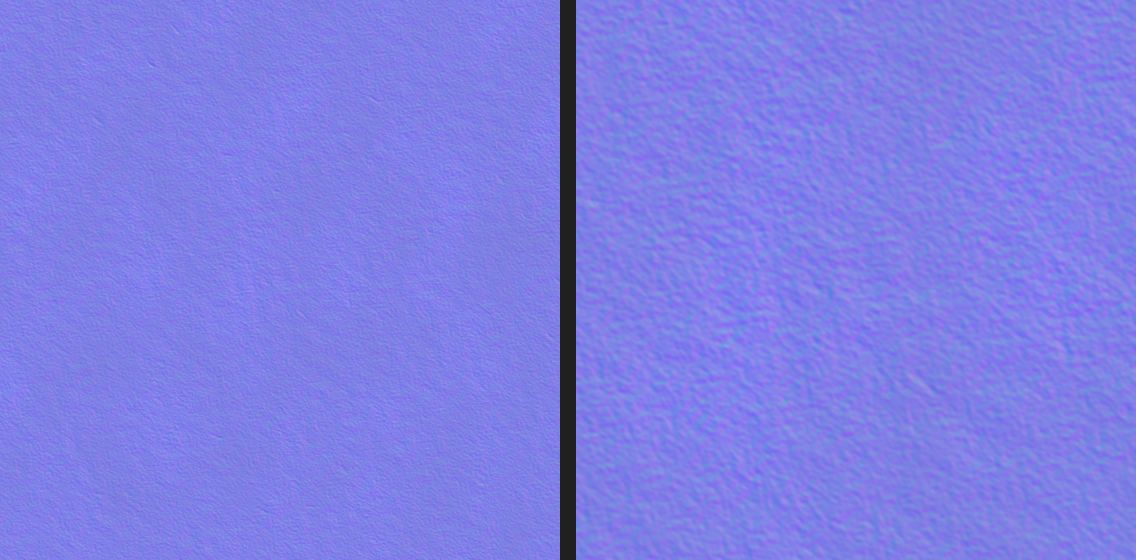
Left: the whole. Right: its middle third, enlarged.
Reproduce this texture map procedurally as a Shadertoy shader.

```glsl
// Tangent-space normal map of fine-grained plaster with faint mottling and short creases
#define BASE vec3(0.500, 0.500, 0.907)  // colour of the flat surface
#define GRAIN_FREQ 172.0                // grain cells across the canvas
#define GRAIN_FINE 0.45                 // weight of the finer grain octave
#define WAVE_FREQ 45.0                  // cells of the broad undulation
#define WAVE_HEIGHT 1.5
#define RELIEF vec2(0.050, 0.043)       // slope to red and green
#define BLUE_TILT vec2(0.18, -0.28)     // blue shift from red and green slopes
#define MOTTLE 0.040                    // strength of the large soft patches
#define CREASE_GRID 10.0                // cells that may hold a crease
#define CREASE_SHARE 0.4
#define CREASE_HEIGHT 1.2
#define SAMPLE_STEP 0.0008              // half width of the slope estimate

vec2 hash22(vec2 p) {
    vec3 q = fract(p.xyx * vec3(0.1031, 0.1030, 0.0973));
    q += dot(q, q.yzx + 33.33);
    return fract((q.xx + q.yz) * q.zy);
}

float cornerRamp(vec2 cell, vec2 corner, vec2 f) {
    return dot(hash22(cell + corner + 517.0) * 2.0 - 1.0, f - corner);
}

float gradientNoise(vec2 p) {
    vec2 cell = floor(p), f = fract(p);
    vec2 u = f * f * f * (f * (f * 6.0 - 15.0) + 10.0);
    float low = mix(cornerRamp(cell, vec2(0, 0), f), cornerRamp(cell, vec2(1, 0), f), u.x);
    float high = mix(cornerRamp(cell, vec2(0, 1), f), cornerRamp(cell, vec2(1, 1), f), u.x);
    return mix(low, high, u.y);
}

// Sparse, slightly bent ridges that mostly fall to the right
float creases(vec2 p) {
    vec2 home = floor(p * CREASE_GRID);
    float height = 0.0;
    for (int j = -1; j <= 1; j++)
    for (int i = -1; i <= 1; i++) {
        vec2 cell = home + vec2(i, j);
        vec2 pick = hash22(cell + 71.0), shape = hash22(cell + 239.0);
        if (pick.x > CREASE_SHARE) continue;
        vec2 d = p - (cell + hash22(cell + 13.0)) / CREASE_GRID;
        vec2 along = normalize(vec2(1.0, mix(-1.2, 0.0, shape.x)));
        float t = dot(d, along);
        float reach = mix(0.008, 0.018, shape.y);
        float bend = (pick.y - 0.5) * 40.0 * t * t;
        float across = dot(d, vec2(-along.y, along.x)) - bend;
        float taper = 1.0 - smoothstep(0.2, 1.0, abs(t) / reach);
        height += taper * mix(0.3, 1.0, pick.y) * exp(-across * across / 7e-6);
    }
    return height * CREASE_HEIGHT;
}

// Two octaves of grain, slightly wider than tall, over a broad undulation
float surfaceHeight(vec2 p) {
    vec2 q = p * vec2(0.95, 1.06);
    // A turned lattice keeps the grain free of rows
    q = vec2(0.8 * q.x - 0.6 * q.y, 0.6 * q.x + 0.8 * q.y);
    float grain = gradientNoise(q * GRAIN_FREQ);
    grain += GRAIN_FINE * gradientNoise(q.yx * GRAIN_FREQ * 1.83 + 31.7);
    return grain + WAVE_HEIGHT * gradientNoise(q * WAVE_FREQ + 9.3) + creases(p);
}

void mainImage(out vec4 fragColor, in vec2 fragCoord) {
    vec2 p = fragCoord / min(iResolution.x, iResolution.y);

    // Slope by central differences, measured per grain cell
    vec2 e = vec2(SAMPLE_STEP, 0.0);
    vec2 slope = vec2(surfaceHeight(p + e.xy) - surfaceHeight(p - e.xy),
                      surfaceHeight(p + e.yx) - surfaceHeight(p - e.yx));
    slope /= 2.0 * SAMPLE_STEP * GRAIN_FREQ;

    // Large patches, drawn out vertically, also vary the grain strength
    float patches = gradientNoise(p * vec2(8.0, 4.5) + 3.1)
                  + 0.6 * gradientNoise(p * vec2(19.0, 13.0) + 47.0);
    vec2 tilt = slope * RELIEF * (1.0 + 0.3 * patches);

    // Red and green follow the slope, blue leans on both
    vec3 color = BASE + vec3(tilt, dot(tilt, BLUE_TILT));
    color += MOTTLE * patches * vec3(0.35, 0.2, 1.0);
    fragColor = vec4(clamp(color, 0.0, 1.0), 1.0);
}
```
